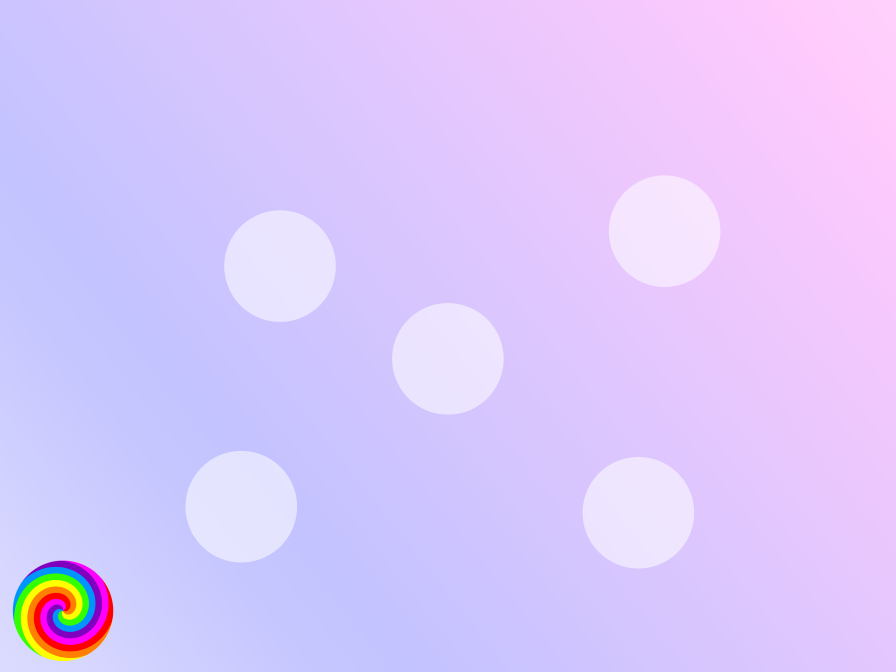
Give the GLSL for this background, as a WebGL 2 fragment shader.

```glsl
#version 300 es
precision highp float;
// Pastel diagonal gradient with five translucent discs and a rainbow swirl.

uniform vec2 u_resolution;
out vec4 outColor;

const float TAU = 6.2831853;

// Coverage of a disc with an edge one pixel wide.
float disc(vec2 p, vec2 center, float radius, float pixel) {
    return clamp(0.5 + (radius - length(p - center)) / pixel, 0.0, 1.0);
}

// Pale lavender through periwinkle to pink, along a tilted axis.
vec3 backdrop(vec2 p) {
    float s = dot(p, vec2(0.78, 0.62));
    vec3 periwinkle = vec3(0.765, 0.765, 1.0);
    vec3 color = mix(vec3(0.865, 0.865, 1.0), periwinkle, smoothstep(-0.08, 0.5, s));
    color = mix(color, vec3(1.0, 0.79, 0.99), clamp((s - 0.48) / 1.05, 0.0, 1.0));
    return mix(color, vec3(1.0, 0.82, 0.99), smoothstep(1.45, 1.7, s));
}

// Seven colour bands winding once around the centre.
vec3 swirl(vec2 q, float pixel) {
    vec3 bands[7] = vec3[7](
        vec3(1.0, 0.0, 0.0), vec3(1.0, 0.5, 0.0), vec3(1.0, 1.0, 0.0),
        vec3(0.2, 1.0, 0.0), vec3(0.0, 0.58, 1.0), vec3(0.5, 0.0, 0.75),
        vec3(1.0, 0.0, 1.0));
    float r = length(q);
    float turn = fract(14.4 * r + 0.024 - atan(q.y, q.x) / TAU) * 7.0;
    float width = min(0.5, 7.0 * pixel * (14.4 + 1.0 / (TAU * max(r, pixel))));
    int band = int(turn) % 7;
    float blend = smoothstep(1.0 - width, 1.0, fract(turn));
    return mix(bands[band], bands[(band + 1) % 7], blend);
}

void main() {
    vec2 p = gl_FragCoord.xy / u_resolution.y;
    float pixel = 1.0 / u_resolution.y;
    vec3 color = backdrop(p);

    // Translucent white discs
    vec2 centers[5] = vec2[5](vec2(0.4167, 0.604), vec2(0.989, 0.656),
        vec2(0.6665, 0.466), vec2(0.359, 0.246), vec2(0.95, 0.237));
    for (int i = 0; i < 5; i++) {
        color = mix(color, vec3(1.0), 0.54 * disc(p, centers[i], 0.083, pixel));
    }

    // Rainbow swirl in the lower left corner
    vec2 hub = vec2(0.0938, 0.0911);
    color = mix(color, swirl(p - hub, pixel), disc(p, hub, 0.0747, pixel));

    outColor = vec4(color, 1.0);
}
```
